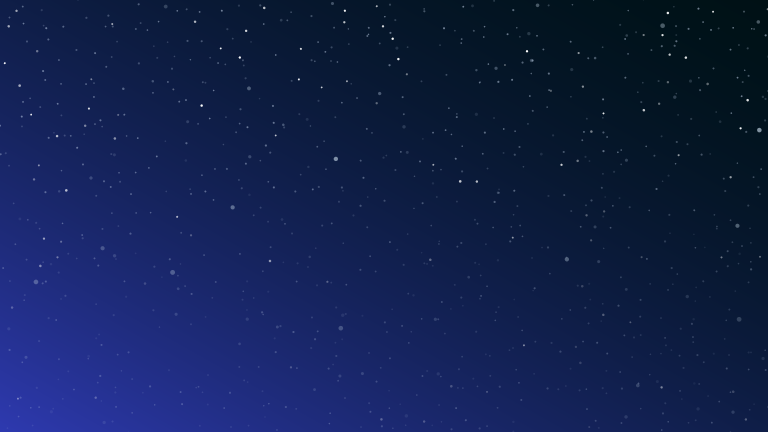
Reproduce this background procedurally as a WebGL 2 fragment shader.

```glsl
#version 300 es
precision highp float;

uniform vec2 u_resolution;
out vec4 fragColor;

// Three independent random values per cell, without sine
vec3 hash3(vec2 cell, float seed) {
    vec3 q = fract(vec3(cell.xyx + seed) * vec3(0.1031, 0.1030, 0.0973));
    q += dot(q, q.yxz + 33.33);
    return fract((q.xxy + q.yzz) * q.zyx);
}

// One star at most per grid cell; returns its opacity at p
float starLayer(vec2 p, float cellSize, float density, float radius, float seed) {
    vec2 cell = floor(p / cellSize);
    vec3 place = hash3(cell, seed);
    vec3 look = hash3(cell, seed + 57.0);
    vec2 center = (cell + 0.15 + 0.7 * place.xy) * cellSize;

    float size = radius * mix(0.75, 1.15, look.x);
    float coverage = clamp((size - length(p - center)) * u_resolution.y + 0.5, 0.0, 1.0);
    float exists = step(place.z, density);

    // Stars grow fainter toward the lower edge
    float heightFade = mix(0.5, 1.0, smoothstep(0.3, 0.8, center.y));
    return exists * coverage * heightFade * mix(0.3, 1.0, look.y);
}

// Diagonal night gradient, equal at the upper left and lower right corners
vec3 nightSky(vec2 uv) {
    float t = 0.5 * (uv.x + uv.y);
    vec3 glow = vec3(0.180, 0.225, 0.690);
    vec3 falloff = vec3(0.302, 0.275, 1.03);
    vec3 curve = vec3(0.115, 0.117, 0.422);
    return max(glow - falloff * t + curve * t * t, 0.0);
}

void main() {
    vec2 uv = gl_FragCoord.xy / u_resolution;
    vec2 p = gl_FragCoord.xy / u_resolution.y;
    vec3 color = nightSky(uv);

    // Faint dust, in two overlapping grids
    for (int i = 0; i < 2; i++) {
        float k = float(i);
        float dust = starLayer(p + 0.013 * k, 0.042, 0.36, 0.0021, 11.0 + 31.0 * k);
        color = mix(color, vec3(0.78, 0.84, 0.93), 0.55 * dust);
    }

    // Soft mid-sized stars
    float soft = starLayer(p, 0.075, 0.22, 0.0034, 211.0);
    color = mix(color, vec3(0.72, 0.79, 0.88), 0.42 * soft);

    // Crisp white stars, denser in the upper half
    float upperDensity = mix(0.10, 0.30, smoothstep(0.45, 0.75, floor(p.y / 0.06) * 0.06));
    color = mix(color, vec3(1.0), starLayer(p, 0.06, upperDensity, 0.0026, 83.0));

    // A few broad, translucent stars
    float broad = starLayer(p, 0.15, 0.2, 0.0050, 137.0);
    color = mix(color, vec3(0.75, 0.82, 0.88), 0.75 * broad);

    fragColor = vec4(color, 1.0);
}
```
